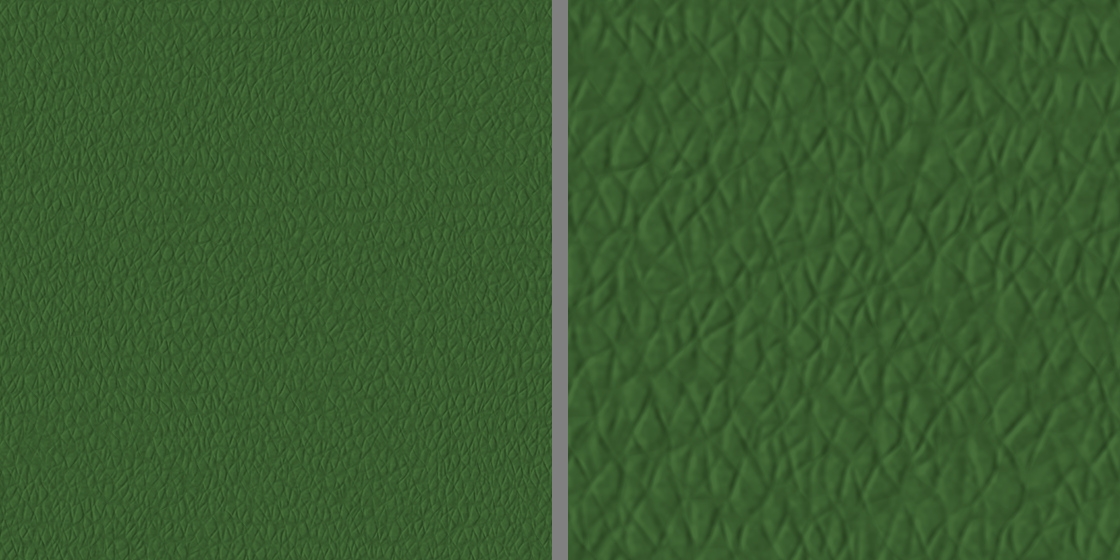
Left, the full canvas; right, a detail of the centre.
Write a Shadertoy shader that draws this texture.

```glsl
// Green grained leather: two layers of tall cells, sheared to opposite sides,
// cross into small diamond pebbles with diagonal creases. The height field is
// lit from the left, which gives each crease a dark and a bright flank.

vec2 hash22(vec2 p) {
    vec3 q = fract(p.xyx * vec3(0.1031, 0.1030, 0.0973));
    q += dot(q, q.yzx + 33.33);
    return fract((q.xx + q.yz) * q.zy);
}

float valueNoise(vec2 p) {
    vec2 cell = floor(p), f = fract(p);
    f = f * f * (3.0 - 2.0 * f);
    float bottom = mix(hash22(cell).x, hash22(cell + vec2(1, 0)).x, f.x);
    float top = mix(hash22(cell + vec2(0, 1)).x, hash22(cell + vec2(1, 1)).x, f.x);
    return mix(bottom, top, f.y);
}

// Gap between the two nearest cell centres: zero along a crease
float creaseGap(vec2 p) {
    vec2 cell = floor(p), f = fract(p);
    float nearest = 8.0, second = 8.0;
    for (int y = -1; y <= 1; y++) {
        for (int x = -1; x <= 1; x++) {
            vec2 offset = vec2(x, y);
            vec2 centre = offset + 0.08 + 0.84 * hash22(cell + offset);
            float d = length(centre - f);
            second = min(second, max(nearest, d));
            nearest = min(nearest, d);
        }
    }
    return second - nearest;
}

// Pebble height, 0 in the creases and about 1 on the flats
float leatherHeight(vec2 p) {
    // Slow sway of the grain, then a small wobble of the creases
    p.x += 0.05 * valueNoise(p * vec2(4.0, 5.0) + 3.0);
    p += 0.005 * vec2(valueNoise(p * 52.0), valueNoise(p * 52.0 + 71.0));

    vec2 leanRight = vec2(p.x - 0.36 * p.y, p.y) * vec2(62.0, 30.0);
    vec2 leanLeft = vec2(p.x + 0.30 * p.y, p.y) * vec2(57.0, 27.0) + 17.0;
    float rightFolds = smoothstep(-0.1, 0.45, creaseGap(leanRight));
    float leftFolds = smoothstep(-0.1, 0.45, creaseGap(leanLeft));

    // Creases fade in and out along their length
    float rightDepth = mix(0.4, 1.0, valueNoise(p * 60.0 + 9.0));
    float leftDepth = mix(0.4, 1.0, valueNoise(p * 60.0 + 40.0));
    return mix(1.0, rightFolds, rightDepth) * mix(1.0, leftFolds, leftDepth);
}

void mainImage(out vec4 fragColor, in vec2 fragCoord) {
    vec2 p = fragCoord / iResolution.y;

    // Relief: slope of the height towards the light
    vec2 lightStep = 0.0015 * normalize(vec2(-1.0, 0.3));
    float height = leatherHeight(p);
    float slope = leatherHeight(p - lightStep) - leatherHeight(p + lightStep);

    // Fine pores between the creases
    float pores = valueNoise(p * 270.0) - 0.5;

    float tone = 3.1 * slope + 0.7 * (height - 0.42) + 1.1 * pores;
    tone = clamp(tone, -2.6, 2.0);

    vec3 midGreen = vec3(0.223, 0.360, 0.181);
    vec3 toneStep = vec3(0.026, 0.038, 0.022);
    fragColor = vec4(midGreen + tone * toneStep, 1.0);
}
```
